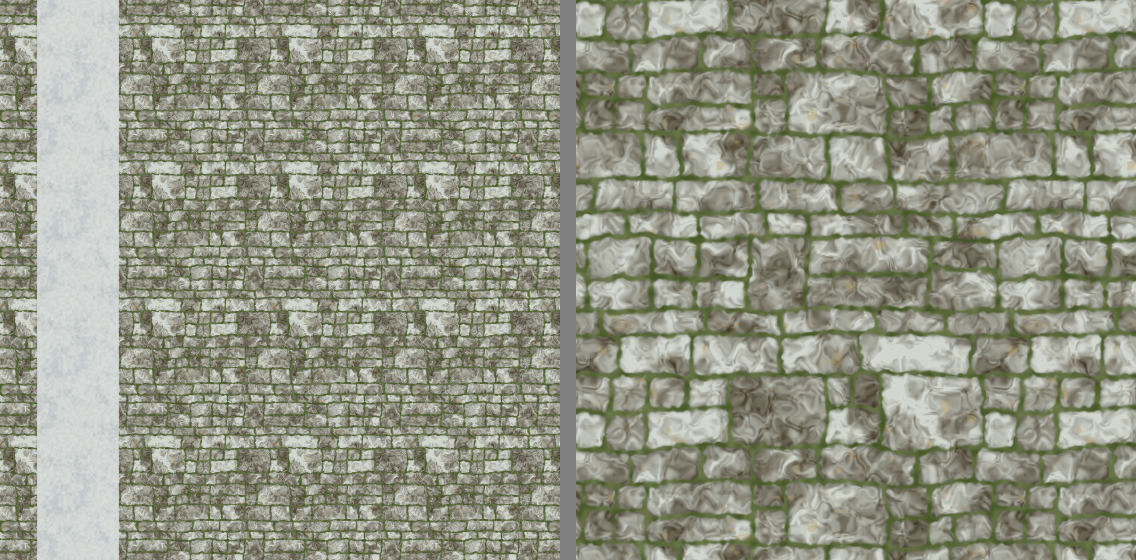
Left, the full canvas; right, a detail of the centre.
Write a three.js fragment shader that draws this texture.

```glsl
#define REPEATS 4.09
#define TILE_TOP 1.799
#define BAND_LEFT 0.0664
#define BAND_RIGHT 0.2122
#define JOINT 0.0052
#define CORNER 0.012
#define SOFTNESS 0.0045
#define JITTER 0.64
#define CONTRAST 2.0

varying vec2 vUv;

// Course edges inside one tile, measured downwards
const vec4 UPPER_EDGES = vec4(0.082, 0.146, 0.317, 0.377);
const vec4 LOWER_EDGES = vec4(0.480, 0.655, 0.740, 0.890);

const vec3 STONE_DARK = vec3(0.335, 0.305, 0.235);
const vec3 STONE_LIGHT = vec3(0.82, 0.84, 0.81);
const vec3 MOSS_DARK = vec3(0.26, 0.33, 0.14);
const vec3 MOSS_LIGHT = vec3(0.43, 0.48, 0.30);
const vec3 OCHRE = vec3(0.74, 0.63, 0.42);
const vec3 BAND_PALE = vec3(0.830, 0.845, 0.835);
const vec3 BAND_BLUE = vec3(0.73, 0.76, 0.78);
const vec3 BAND_GREY = vec3(0.69, 0.70, 0.68);

float hash(vec2 p) {
  vec3 q = fract(p.xyx * vec3(0.1031, 0.1030, 0.0973));
  q += dot(q, q.yzx + 33.33);
  return fract((q.x + q.y) * q.z);
}

// Value noise that wraps after one tile
float noise(vec2 p, float cells, float seed) {
  p *= cells;
  vec2 i = floor(p), f = fract(p);
  f = f * f * (3.0 - 2.0 * f);
  vec2 a = mod(i, cells) + seed, b = mod(i + 1.0, cells) + seed;
  return mix(mix(hash(a), hash(vec2(b.x, a.y)), f.x),
             mix(hash(vec2(a.x, b.y)), hash(b), f.x), f.y);
}

float fbm(vec2 p, float cells, float seed) {
  float sum = 0.0, weight = 0.3;
  for (int i = 0; i < 4; i++) {
    sum += weight * noise(p, cells, seed);
    cells *= 2.0;
    seed += 17.0;
    weight *= 0.88;
  }
  return sum;
}

float columnEdge(float i, float count, float row) {
  return (i + JITTER * (hash(vec2(mod(i, count) + 3.0, row * 7.0 + 11.0)) - 0.5)) / count;
}

float roundedBox(vec2 p, vec2 halfSize) {
  vec2 q = abs(p) - halfSize + CORNER;
  return length(max(q, 0.0)) + min(max(q.x, q.y), 0.0) - CORNER;
}

// Signed distance to the stone under p, and its random value
vec2 masonry(vec2 p) {
  p.y = fract(p.y);
  vec4 inA = step(UPPER_EDGES, vec4(p.y)), inB = step(LOWER_EDGES, vec4(p.y));
  float row = dot(inA + inB, vec4(1.0));
  vec4 lows = max(inA * UPPER_EDGES, inB * LOWER_EDGES);
  vec4 highs = min(mix(UPPER_EDGES, vec4(1.0), inA), mix(LOWER_EDGES, vec4(1.0), inB));
  vec2 lo = vec2(0.0, max(max(lows.x, lows.y), max(lows.z, lows.w)));
  vec2 hi = vec2(0.0, min(min(highs.x, highs.y), min(highs.z, highs.w)));

  float count = 5.0 + step(0.7, hash(vec2(row, 41.0)));
  p.x = fract(p.x + hash(vec2(row, 73.0)));
  float i = floor(p.x * count);
  i -= 1.0 - step(columnEdge(i, count, row), p.x);
  i += step(columnEdge(i + 1.0, count, row), p.x);
  lo.x = columnEdge(i, count, row);
  hi.x = columnEdge(i + 1.0, count, row);
  vec2 id = vec2(mod(i, count) + 5.0, row * 5.0 + 2.0);

  // Tall courses hold some stacked pairs, with one of the pair halved
  if (hi.y - lo.y > 0.14 && hash(id) < 0.55) {
    float split = mix(lo.y, hi.y, 0.4 + 0.22 * hash(id + 19.0));
    float below = step(split, p.y);
    if (below > 0.5) lo.y = split; else hi.y = split;
    id += vec2(31.0, 47.0) * (1.0 + below);
    if (hash(id) < 0.35) {
      float middle = mix(lo.x, hi.x, 0.4 + 0.2 * hash(id + 7.0));
      if (p.x > middle) { lo.x = middle; id += 13.0; } else hi.x = middle;
    }
  }
  float d = roundedBox(p - 0.5 * (lo + hi), 0.5 * (hi - lo) - JOINT);
  return vec2(d, hash(id + 57.0));
}

vec3 wallColor(vec2 p) {
  // Uneven courses and chipped outlines
  vec2 bend = vec2(noise(p, 7.0, 5.0), noise(p, 6.0, 29.0)) - 0.5;
  vec2 chip = vec2(noise(p, 34.0, 61.0), noise(p, 34.0, 83.0)) - 0.5;
  vec2 stone = masonry(p + 0.022 * bend + 0.009 * chip);
  float grain = noise(p, 90.0, 13.0);
  float d = stone.x + 0.008 * (grain - 0.5);

  // Lichen, dark pits and ochre flecks
  float tone = 0.50 + CONTRAST * (fbm(p + 0.045 * chip, 13.0, 101.0) - 0.48);
  tone += 0.16 * (stone.y - 0.5) + 0.20 * smoothstep(0.82, 0.97, stone.y);
  tone -= 0.16 * smoothstep(0.70, 0.95, noise(p, 68.0, 151.0));
  vec3 color = mix(STONE_DARK, STONE_LIGHT, clamp(tone, -0.12, 1.0));
  float fleck = smoothstep(0.78, 0.90, noise(p, 31.0, 211.0)) * smoothstep(0.4, 0.7, grain);
  color = mix(color, OCHRE, 0.45 * fleck);
  color *= 1.0 - 0.10 * smoothstep(-0.012, 0.0, d);

  vec3 moss = mix(MOSS_DARK, MOSS_LIGHT, noise(p, 54.0, 251.0));
  return mix(color, moss, smoothstep(-SOFTNESS, SOFTNESS, d));
}

vec3 bandColor(vec2 p) {
  float cloud = fbm(p, 8.0, 307.0);
  vec3 color = mix(BAND_PALE, BAND_BLUE, 0.6 * smoothstep(0.50, 0.72, cloud));
  float vein = 1.0 - smoothstep(0.0, 0.025, abs(fbm(p, 5.0, 401.0) - 0.49));
  color = mix(color, BAND_GREY, 0.35 * vein * noise(p, 9.0, 433.0));
  return color + 0.045 * (noise(p, 60.0, 467.0) - 0.5);
}

void main() {
  vec2 tile = vec2(vUv.x, 1.0 - vUv.y) * REPEATS - vec2(0.0, TILE_TOP);
  float edge = 0.001;
  float band = smoothstep(-edge, edge, vUv.x - BAND_LEFT) * smoothstep(-edge, edge, BAND_RIGHT - vUv.x);
  gl_FragColor = vec4(mix(wallColor(tile), bandColor(tile), band), 1.0);
}
```
